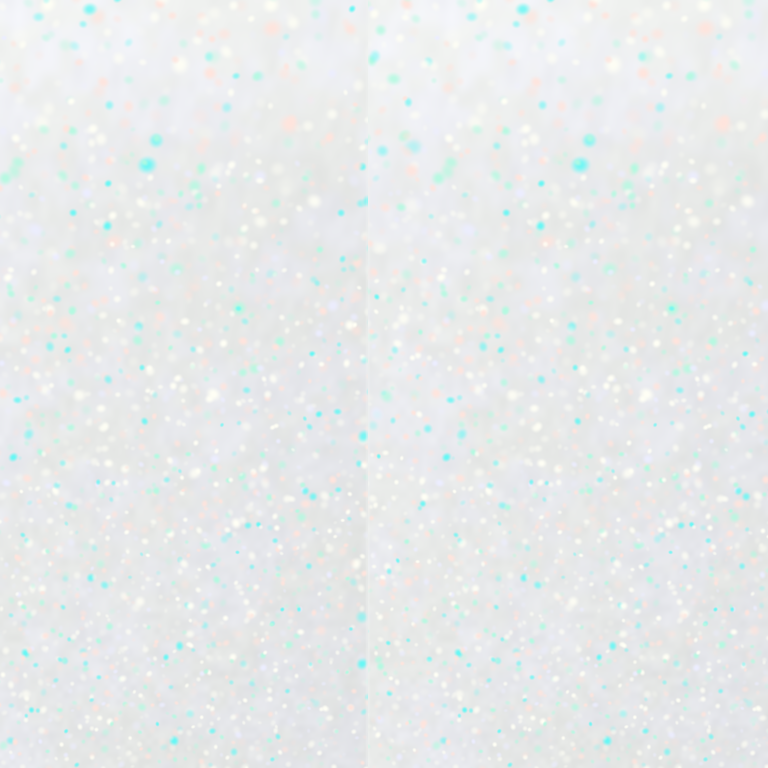
Write a WebGL 1 fragment shader that draws this texture.

```glsl
precision highp float;
// Pale iridescent glitter: soft pearl, peach, mint and cyan grains on cool white.
// Jittered grids of blurred ellipses shrink from top to bottom, as if receding
// out of focus; the sheet repeats sideways with one faint vertical seam.

uniform vec2 u_resolution;

#define LAYERS 5
#define TOP_CELLS 29.0      // grid cells per canvas height, largest grains
#define BOTTOM_CELLS 64.0   // grid cells per canvas height, smallest grains
#define BAND 0.46           // vertical reach of each grain size
#define MIN_RADIUS 0.25     // grain radius in cells
#define MAX_RADIUS 0.50
#define BLUR 0.12           // inner edge of the soft rim, share of radius
#define SEAM_X 0.479
#define TILE_WIDTH 0.564
#define MOTTLE 0.024        // contrast of the fine base texture

vec3 hash3(vec2 p) {
  vec3 q = fract(p.xyx * vec3(0.1031, 0.1030, 0.0973));
  q += dot(q, q.yxz + 33.33);
  return fract((q.xxy + q.yzz) * q.zyx);
}

float valueNoise(vec2 p) {
  vec2 cell = floor(p);
  vec2 f = fract(p);
  f = f * f * (3.0 - 2.0 * f);
  float low = mix(hash3(cell).x, hash3(cell + vec2(1.0, 0.0)).x, f.x);
  float high = mix(hash3(cell + vec2(0.0, 1.0)).x, hash3(cell + 1.0).x, f.x);
  return mix(low, high, f.y);
}

// Cool white sheet, lighter toward the top and left
vec3 baseColor(vec2 p) {
  vec3 neutral = vec3(0.904, 0.911, 0.904);
  vec3 cool = vec3(0.908, 0.913, 0.931);
  float cloud = valueNoise(p * 14.0 + 20.0) * 0.5 + valueNoise(p * 46.0 + 70.0) * 0.5;
  vec3 color = mix(neutral, cool, smoothstep(0.3, 0.75, cloud));
  float fine = valueNoise(p * mix(120.0, 75.0, p.y) + 140.0)
             + valueNoise(p * 48.0 + 210.0) - 1.0;
  float light = 0.022 * (p.y - 0.5) - 0.036 * (p.x - 0.2);
  light += 0.024 * smoothstep(0.75, 1.0, p.y + 0.2 * (valueNoise(p * 5.0 + 50.0) - 0.5));
  return color + light + MOTTLE * fine * mix(1.0, 0.6, p.y);
}

vec3 grainColor(float pick) {
  vec3 pearl = vec3(1.0, 1.0, 0.960);
  vec3 peach = vec3(1.0, 0.895, 0.865);
  vec3 lilac = vec3(0.925, 0.930, 1.0);
  vec3 mint = vec3(0.700, 0.980, 0.880);
  vec3 cyan = vec3(0.400, 0.970, 0.960);
  vec3 color = mix(pearl, peach, step(0.36, pick));
  color = mix(color, lilac, step(0.65, pick));
  color = mix(color, mint, step(0.75, pick));
  return mix(color, cyan, step(0.91, pick));
}

// One grid of grains, thinned out away from its own height
vec3 addGrains(vec3 color, vec2 p, float layer) {
  float depth = layer / float(LAYERS - 1);
  float cells = mix(TOP_CELLS, BOTTOM_CELLS, depth);
  vec2 grid = p * cells;
  vec2 home = floor(grid);
  for (int j = -1; j <= 1; j++) {
    for (int i = -1; i <= 1; i++) {
      vec2 cell = home + vec2(float(i), float(j));
      vec2 key = cell + 17.0 + 131.0 * layer;
      vec3 place = hash3(key);
      vec3 look = hash3(key + 61.7);
      vec3 form = hash3(key + 409.3);

      float height = (cell.y + 0.5) / cells;
      float density = 1.0 - abs(height - (1.0 - depth)) / BAND;
      float present = step(place.z, density);

      // Slightly stretched, randomly turned ellipse
      vec2 offset = grid - cell - place.xy;
      float angle = form.x * 3.1416;
      vec2 axis = vec2(cos(angle), sin(angle));
      offset = vec2(dot(offset, axis), dot(offset, vec2(-axis.y, axis.x)));
      offset.y *= 1.0 + 0.3 * form.y;

      // Squared random values keep large and vivid grains rare
      float radius = mix(MIN_RADIUS, MAX_RADIUS, look.y * look.y);
      float cover = 1.0 - smoothstep(BLUR * radius, radius, length(offset));
      float strength = mix(0.2, 1.0, look.z * sqrt(look.z));
      color = mix(color, grainColor(look.x), cover * strength * present);
    }
  }
  return color;
}

void main() {
  vec2 canvas = gl_FragCoord.xy / u_resolution.y;
  vec2 sheet = canvas;
  sheet.x -= TILE_WIDTH * floor((canvas.x - SEAM_X) / TILE_WIDTH + 1.0);

  vec3 color = baseColor(sheet);
  for (int i = 0; i < LAYERS; i++) {
    color = addGrains(color, sheet, float(i));
  }

  // Faint pale line where the sheet repeats
  float seam = 1.0 - smoothstep(0.001, 0.004, abs(canvas.x - SEAM_X));
  color = mix(color, vec3(0.94, 0.95, 0.945), 0.4 * seam);
  gl_FragColor = vec4(clamp(color, 0.0, 1.0), 1.0);
}
```
